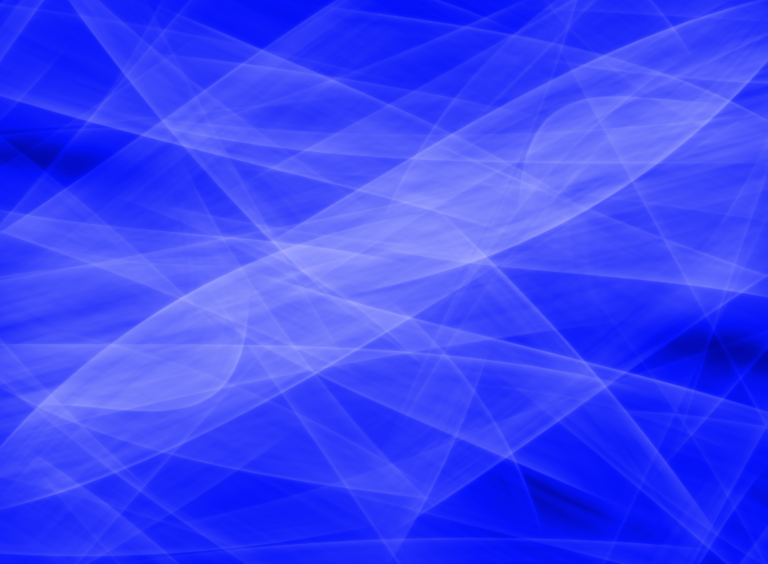
Give the GLSL for this background, as a Shadertoy shader.

```glsl
#define BASE_DENSITY 0.11
#define BAND_DENSITY 0.17
#define SHEET_GAIN 1.0
#define EDGE_GAIN 0.95
#define EDGE_WIDTH 0.0026
#define STRAND_COUNT 76
#define STRAND_GAIN 0.085
#define WHITENESS 0.95
#define NAVY vec3(0.0, 0.0, 0.42)
#define BLUE vec3(0.02, 0.07, 0.98)
#define PALE vec3(0.97, 0.98, 1.0)

const int VEIL_COUNT = 11;

// Chord of each veil: start.xy, end.xy
const vec4 CHORDS[VEIL_COUNT] = vec4[VEIL_COUNT](
    vec4(-0.06, -0.07, 0.72, 0.39), vec4(-0.71, -0.46, 0.22, -0.01),
    vec4(-0.74, 0.00, -0.02, 0.49), vec4(-0.74, 0.30, 0.24, 0.03),
    vec4(-0.60, 0.51, -0.07, -0.10), vec4(-0.40, 0.44, 0.34, 0.09),
    vec4(-0.74, 0.06, -0.06, -0.21), vec4(-0.74, -0.16, 0.46, -0.24),
    vec4(0.24, 0.07, 0.62, 0.27), vec4(-0.74, 0.09, 0.05, -0.02),
    vec4(-0.12, 0.44, 0.74, 0.20));

// Shape of each veil: bend, twist, signed sheet width, strength
const vec4 SHAPES[VEIL_COUNT] = vec4[VEIL_COUNT](
    vec4(-0.085, 0.0, 0.13, 0.27), vec4(-0.04, 0.02, 0.12, 0.23),
    vec4(0.0, 0.01, -0.13, 0.20), vec4(0.0, 0.012, 0.045, 0.25),
    vec4(-0.024, 0.0, 0.06, 0.19), vec4(0.015, 0.01, -0.07, 0.16),
    vec4(0.01, 0.0, 0.07, 0.12), vec4(0.035, 0.02, -0.05, 0.15),
    vec4(0.12, -0.08, -0.10, 0.20), vec4(0.0, 0.02, -0.11, 0.16),
    vec4(0.05, 0.02, -0.06, 0.13));

float hash(vec2 p) {
    vec3 q = fract(p.xyx * 0.1031);
    q += dot(q, q.yzx + 33.33);
    return fract((q.x + q.y) * q.z);
}

float noise(vec2 p) {
    vec2 cell = floor(p), f = fract(p);
    f = f * f * (3.0 - 2.0 * f);
    return mix(mix(hash(cell), hash(cell + vec2(1, 0)), f.x),
               mix(hash(cell + vec2(0, 1)), hash(cell + vec2(1, 1)), f.x), f.y);
}

// Long fibres running along the local x axis
float fibres(vec2 q, float seed) {
    q += vec2(seed * 17.3 + 40.0, seed * 9.1 + 40.0);
    return 0.45 * noise(q * vec2(3.0, 28.0))
         + 0.32 * noise(q * vec2(5.0, 75.0))
         + 0.23 * noise(q * vec2(8.0, 170.0));
}

float slantedFibres(vec2 p, float angle, float seed) {
    float c = cos(angle), s = sin(angle);
    vec2 q = vec2(c * p.x + s * p.y, c * p.y - s * p.x);
    q.y += 0.05 * noise(q * 2.5 + seed + 20.0);
    return fibres(q, seed);
}

// Curved sheet: a bright fold on one side, fading into fibres on the other
float veil(vec2 p, vec4 chord, vec4 shape, float seed) {
    vec2 axis = chord.zw - chord.xy;
    float len = length(axis);
    axis /= len;
    vec2 q = p - chord.xy;
    float s = 2.0 * dot(q, axis) / len - 1.0;
    float fade = 1.0 - smoothstep(0.65, 1.1, abs(s));
    if (fade <= 0.0) return 0.0;

    float offset = (shape.x + shape.y * s) * (1.0 - s * s);
    float slope = (shape.y * (1.0 - 3.0 * s * s) - 2.0 * shape.x * s) * 2.0 / len;
    float v = (axis.x * q.y - axis.y * q.x - offset) * inversesqrt(1.0 + slope * slope);
    v *= sign(shape.z);
    float width = abs(shape.z);
    if (v < -0.03 || v > 5.0 * width) return 0.0;

    float grain = fibres(vec2(s * len * 0.5, v * (1.0 + 0.3 * s)), seed);
    float sheet = smoothstep(-EDGE_WIDTH, EDGE_WIDTH, v) * exp(-max(v, 0.0) / width);
    float edge = exp(-abs(v) / EDGE_WIDTH) * (0.4 + 0.8 * noise(vec2(s * 4.0 + 30.0, seed)));
    return fade * shape.w * (SHEET_GAIN * sheet * (0.1 + 1.4 * grain) + EDGE_GAIN * edge);
}

// Scattered fine strands with random place, direction and curl
float strands(vec2 p) {
    float sum = 0.0;
    for (int i = 0; i < STRAND_COUNT; i++) {
        float id = float(i) + 1.0;
        vec2 middle = vec2(hash(vec2(id, 1.7)), hash(vec2(id, 5.3))) * vec2(1.6, 1.2) - vec2(0.8, 0.65);
        float angle = mix(-1.15, 1.3, hash(vec2(id, 9.1)));
        vec2 reach = vec2(cos(angle), sin(angle)) * mix(0.2, 0.6, hash(vec2(id, 13.9)));
        float bend = (hash(vec2(id, 17.2)) - 0.5) * 0.1;
        float width = mix(0.012, 0.07, hash(vec2(id, 21.4))) * (i % 2 == 0 ? 1.0 : -1.0);
        float strength = STRAND_GAIN * mix(0.4, 1.3, hash(vec2(id, 25.6)));
        sum += veil(p, vec4(middle - reach, middle + reach), vec4(bend, 0.0, width, strength), id);
    }
    return sum;
}

void mainImage(out vec4 fragColor, in vec2 fragCoord) {
    vec2 p = (fragCoord - vec2(0.5, 0.55) * iResolution.xy) / iResolution.y;

    // Cloudy ground and the broad rising band
    float across = (p.y - 0.33 * p.x) / 0.19;
    float band = exp(-across * across);
    float weave = slantedFibres(p, 0.22, 3.0);
    float crossWeave = slantedFibres(p, -0.5, 7.0);
    float density = BASE_DENSITY * (0.35 + 1.2 * noise(p * 3.5 + 12.0))
                  + BAND_DENSITY * band * (0.1 + 1.8 * weave)
                  + 0.07 * (crossWeave - 0.4);

    // Large veils, each paired with its half-turn twin
    float shadow = 0.0;
    for (int side = 0; side < 2; side++) {
        vec2 q = side == 0 ? p : -p;
        for (int i = 0; i < VEIL_COUNT; i++)
            density += veil(q, CHORDS[i], SHAPES[i], float(i + side * 20) + 100.0);
        vec2 w = q - vec2(-0.60, 0.17);
        w.y += 0.15 * w.x;
        shadow += exp(-dot(w * w, vec2(22.0, 330.0)));
    }
    density += strands(p);
    density *= 1.0 - 0.75 * min(shadow, 1.0);

    // Navy to blue, then towards white as layers build up
    vec3 color = mix(NAVY, BLUE, smoothstep(-0.03, 0.13, density));
    float glow = 1.0 - exp(-WHITENESS * max(density - 0.12, 0.0));
    fragColor = vec4(mix(color, PALE, glow), 1.0);
}
```
